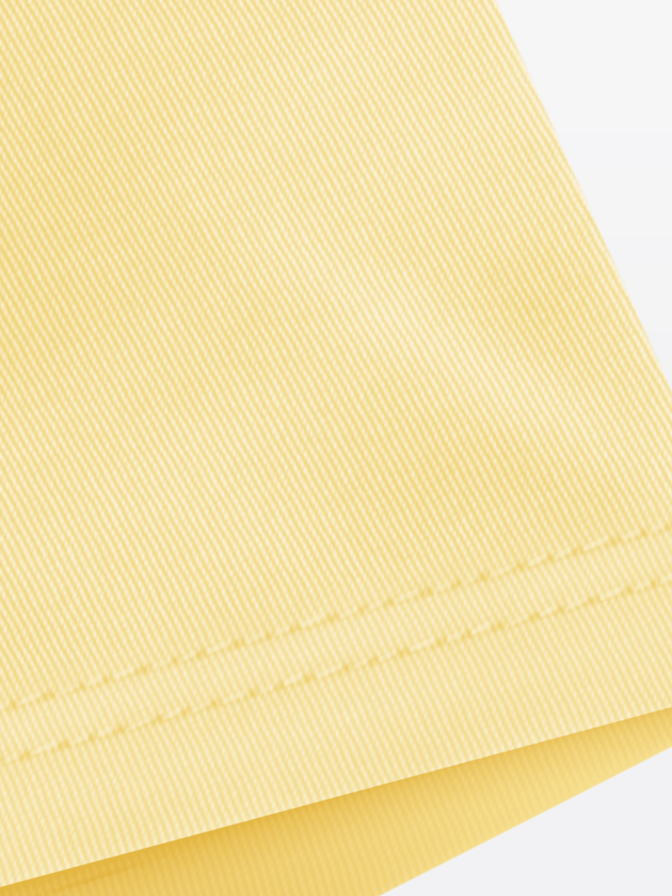
Write a Shadertoy shader that draws this texture.

```glsl
// A corner of pale yellow knit cloth on white, with a double-stitched hem
// and the shaded inside layer below it. Straight edges are signed lines;
// the knit, stitches and soft folds come from repeats, sines and glows.

// Lengths are fractions of the canvas height, origin at the lower left.
const float SIDE_X = 0.553;        // side edge position at the top
const float SIDE_LEAN = 0.45;      // side edge shift per unit downward
const float HEM_Y = 0.010;
const float HEM_SLOPE = 0.268;
const float BACK_X = 0.423;        // where the back layer meets the bottom
const float BACK_SLOPE = 0.51;
const float SEAM_SLOPE = 0.273;
const float UPPER_SEAM = 0.211;
const float LOWER_SEAM = 0.151;
const float STITCH_STEP = 0.035;
const float WALE_LEAN = 0.58;      // knit column shift per unit downward
const float WALE_BEND = 0.055;     // how far columns straighten at the hem
const float BEND_HEIGHT = 0.20;
const float WALE_WIDTH = 0.0098;   // horizontal spacing of knit columns
const float LOOP_HEIGHT = 0.0080;  // spacing of loops in a column
const float LOOP_SLANT = 0.75;
const float KNIT_DEPTH = 0.42;

const vec3 DEEP_GOLD = vec3(0.90, 0.73, 0.29);
const vec3 GOLD = vec3(0.94, 0.83, 0.48);
const vec3 CREAM = vec3(0.98, 0.935, 0.79);
const vec3 PAPER = vec3(0.95, 0.95, 0.955);

float hash(vec2 p) {
    return fract(sin(dot(p, vec2(127.1, 311.7))) * 4375.85);
}

// Signed height above a sloping line.
float aboveLine(vec2 p, float y0, float slope) {
    return (p.y - y0 - slope * p.x) * inversesqrt(1.0 + slope * slope);
}

float glow(vec2 p, vec2 center, vec2 radius) {
    vec2 q = (p - center) / radius;
    return exp(-dot(q, q));
}

// Low-frequency unevenness from layered sines.
float mottling(vec2 p) {
    return sin(p.x * 23.0 + 2.0 * sin(p.y * 17.0))
         + 0.6 * sin(p.y * 41.0 - p.x * 29.0)
         + 0.4 * sin(p.x * 83.0 + p.y * 67.0);
}

// Curved columns of twisted strands, roughly in -1 to 1.
float knit(vec2 p) {
    float bend = WALE_BEND * exp(-p.y / BEND_HEIGHT);
    float x = p.x + WALE_LEAN * p.y + bend;
    x += 0.0010 * sin(p.y * 23.0 + p.x * 9.0) + 0.0004 * sin(p.y * 140.0);
    float across = x / WALE_WIDTH;
    float column = floor(across);
    float u = across - column - 0.5;
    float down = dot(p, normalize(vec2(WALE_LEAN, -1.0)));
    float along = down / LOOP_HEIGHT + 0.3 * hash(vec2(column, 3.0)) + LOOP_SLANT * u;
    float ridge = cos(6.2832 * u);
    float strand = sin(6.2832 * along);
    float grain = hash(vec2(column, floor(along + 0.25))) - 0.5;
    float fiber = hash(floor(vec2(across * 3.0, along * 3.0))) - 0.5;
    return 0.78 * ridge + 0.32 * strand * (0.6 + 0.4 * ridge)
         + 0.40 * grain * (0.6 + 0.4 * ridge) + 0.45 * fiber;
}

// Broad light and dark areas: 0 is gold, 1 is cream.
float foldTone(vec2 p) {
    float tone = 0.55 + 0.02 * mottling(p);
    vec2 ridge = normalize(vec2(0.47, -0.27));
    vec2 q = p - vec2(0.51, 0.605);
    vec2 r = vec2(dot(q, ridge), dot(q, vec2(-ridge.y, ridge.x)));
    tone += 0.25 * glow(r, vec2(0.04, 0.0), vec2(0.27, 0.045));
    tone += 0.16 * glow(p, vec2(0.43, 0.88), vec2(0.20, 0.17));
    tone += 0.12 * glow(p, vec2(0.18, 0.46), vec2(0.22, 0.13));
    tone -= 0.12 * glow(p, vec2(0.61, 0.65), vec2(0.07, 0.08));
    tone -= 0.13 * glow(p, vec2(0.52, 0.47), vec2(0.16, 0.06));
    tone -= 0.16 * glow(p, vec2(0.02, 0.72), vec2(0.17, 0.22));
    return tone;
}

// Thread dashes: x is the pale thread, y the shadowed needle holes.
vec2 stitches(vec2 p, float y0) {
    float d = aboveLine(p, y0, SEAM_SLOPE);
    float s = p.x / STITCH_STEP + y0 * 7.0 + 0.12 * sin(p.x * 61.0);
    float u = fract(s) - 0.5;
    float chance = hash(vec2(floor(s), y0));
    float offset = d - 0.003 * (chance - 0.5) - 0.007 * u;
    float body = length(vec2(max(abs(u) - 0.22, 0.0) * STITCH_STEP, offset));
    float thread = (0.5 + 0.5 * chance) * (1.0 - smoothstep(0.001, 0.005, body));
    vec2 hole = vec2((0.5 - abs(u)) * STITCH_STEP, d + 0.001);
    float shade = 0.9 * glow(hole, vec2(0.0), vec2(0.007, 0.0045));
    shade += 0.38 * glow(vec2(0.0, d), vec2(0.0, -0.005), vec2(1.0, 0.0035));
    return vec2(thread, shade);
}

void mainImage(out vec4 fragColor, in vec2 fragCoord) {
    vec2 p = fragCoord / iResolution.y;
    float aa = 1.0 / iResolution.y;
    float side = (SIDE_X + SIDE_LEAN * (1.0 - p.y) - p.x)
               * inversesqrt(1.0 + SIDE_LEAN * SIDE_LEAN);
    float hem = aboveLine(p, HEM_Y, HEM_SLOPE);
    float back = aboveLine(p, -BACK_SLOPE * BACK_X, BACK_SLOPE);
    float weave = knit(p);

    // White surface, a little brighter at the upper right.
    vec3 color = PAPER + 0.015 * smoothstep(0.4, 1.0, p.y);

    // Inside layer, darkest under the hem and in the left corner.
    float lit = smoothstep(0.10, 0.70, p.x) * 0.50 + 0.10;
    lit += 0.35 * smoothstep(0.0, 0.06, -hem) + 0.12 * weave;
    lit -= 0.35 * exp(-abs(hem) / 0.008);
    lit += 0.20 * exp(-abs(back) / 0.006);
    float innerSeam = p.y - 0.018 - 0.32 * (p.x - 0.10);
    lit -= 0.25 * glow(vec2(p.x, innerSeam), vec2(0.10, 0.0), vec2(0.06, 0.003));
    vec3 inside = mix(DEEP_GOLD, vec3(0.965, 0.87, 0.56), clamp(lit, -0.1, 1.0));
    float backCover = smoothstep(-1.5 * aa, 1.5 * aa, back) * step(hem, 0.01);
    color = mix(color, inside, backCover);

    // Front cloth with hem folds, rims and knit.
    float seamUp = aboveLine(p, UPPER_SEAM, SEAM_SLOPE);
    float seamLow = aboveLine(p, LOWER_SEAM, SEAM_SLOPE);
    float tone = foldTone(p);
    tone += 0.12 * exp(-pow((seamUp + 0.028) / 0.020, 2.0));
    tone += 0.08 * exp(-pow((seamLow + 0.055) / 0.035, 2.0));
    tone += 0.20 * exp(-max(hem, 0.0) / 0.007);
    tone += 0.24 * exp(-max(side, 0.0) / 0.025);
    tone += KNIT_DEPTH * mix(0.7, 1.0, smoothstep(0.0, 0.05, seamUp)) * weave;

    // Two rows of stitching.
    vec2 sewn = stitches(p, UPPER_SEAM) + stitches(p, LOWER_SEAM);
    tone -= 0.48 * sewn.y;
    tone = mix(tone, 0.92 + 0.15 * weave, 0.8 * min(sewn.x, 1.0));
    vec3 cloth = mix(GOLD, CREAM, clamp(tone, -0.3, 1.1));

    // Cover everything behind the cloth with a soft outline.
    float cover = smoothstep(-1.2 * aa, 1.2 * aa, hem)
                * smoothstep(-0.002 - aa, 0.002 + aa, side);
    fragColor = vec4(mix(color, cloth, cover), 1.0);
}
```
